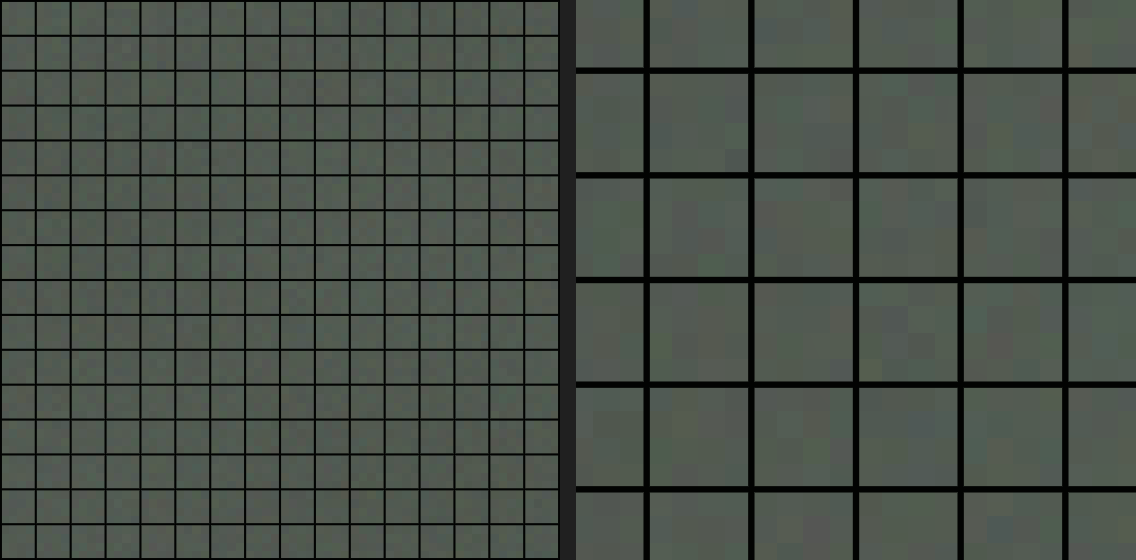
Left: the whole. Right: its middle third, enlarged.
This pattern is drawn by a WebGL 2 fragment shader. Its source:

```glsl
#version 300 es
precision highp float;
// Grey-green square tiles, 16 by 16, with thin black joints and faint blocky mottling.

uniform vec2 u_resolution;
out vec4 fragColor;

const float TILE_COUNT = 16.0;
const float TILE_PITCH = 0.0623;   // joint to joint, in canvas widths
const float JOINT_WIDTH = 0.0038;
const float BLOCK_COUNT = 64.0;    // mottling blocks across the canvas
const float BLOCK_TINT = 0.034;    // strength of colour change per block
const float TILE_TINT = 0.006;     // strength of colour change per tile
const float BROAD_TINT = 0.004;    // strength of slow drift over the canvas
const vec3 TILE_COLOR = vec3(0.322, 0.354, 0.320);
const vec3 JOINT_COLOR = vec3(0.006, 0.012, 0.006);

vec3 hash3(vec2 p) {
    vec3 q = fract(vec3(p.xyx) * vec3(0.1031, 0.1030, 0.0973));
    q += dot(q, q.yxz + 33.33);
    return fract((q.xxy + q.yzz) * q.zyx);
}

// Centred random colour; small offsets are more common than large ones.
vec3 randomTint(vec2 cell) {
    return 0.5 * (hash3(cell + 7.0) + hash3(cell + 131.0)) - 0.5;
}

// Share of a pixel covered by the joints along each axis.
vec2 jointCoverage(vec2 grid, vec2 pixel) {
    vec2 nearestJoint = clamp(round(grid), 0.0, TILE_COUNT);
    vec2 dist = abs(grid - nearestJoint) * TILE_PITCH;
    return clamp((0.5 * JOINT_WIDTH - dist) / pixel + 0.5, 0.0, 1.0);
}

void main() {
    vec2 uv = gl_FragCoord.xy / u_resolution;
    vec2 pixel = 1.0 / u_resolution;

    // Tile grid, centred on the canvas
    vec2 grid = (uv - 0.5) / TILE_PITCH + 0.5 * TILE_COUNT;

    // Mottling: square blocks, whole tiles, and a slow drift
    vec3 color = TILE_COLOR;
    color += BLOCK_TINT * randomTint(floor(uv * BLOCK_COUNT));
    color += TILE_TINT * randomTint(floor(grid) + 300.0);
    color += BROAD_TINT * sin(uv.x * 5.0 + 1.0) * sin(uv.y * 7.0 + 0.6);

    // Joints
    vec2 joint = jointCoverage(grid, pixel);
    color = mix(color, JOINT_COLOR, max(joint.x, joint.y));

    fragColor = vec4(color, 1.0);
}
```
